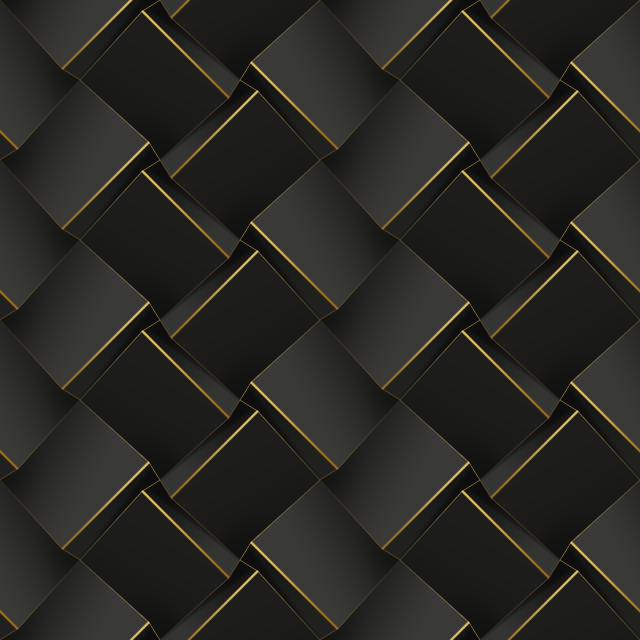
Give the GLSL for this pattern, as a Shadertoy shader.

```glsl
// Woven dark folded blocks with gold edges, rotated in quarter turns on a diagonal grid.

const vec2 CANVAS_UNITS = vec2(8.0);  // pattern period is 4 x 2 units
const float FOLD = 0.82;              // depth where the top face folds down
const float FLARE = 0.042;            // how far the fold corners stick out
const float BRIGHT_HALF = 0.0105;     // half width of the fold line
const float THIN_HALF = 0.0040;       // half width of the side lines
const vec3 BRONZE = vec3(0.56, 0.41, 0.14);
const vec3 GOLD = vec3(0.86, 0.73, 0.36);
const vec3 NEUTRAL = vec3(1.0, 1.0, 0.97);

// Antialiased coverage of a line around a signed distance
float lineCover(float dist, float halfWidth, float pixel) {
    return clamp((halfWidth - abs(dist)) / pixel + 0.5, 0.0, 1.0);
}

// Half width of a block: it flares to the fold, then narrows to the next node
float blockHalfWidth(float depth) {
    return 0.5 + FLARE * min(depth / FOLD, (1.0 - depth) / (1.0 - FOLD));
}

// Top face: shadowed at the base corner, lit toward the fold
float faceShade(float depth, float along, bool grey) {
    float light = smoothstep(-0.05, 0.85, depth + 0.28 * along);
    float corner = smoothstep(0.05, 0.55, length(vec2(depth * 1.5, along)));
    float shade = grey ? mix(0.105, 0.225, light) : mix(0.088, 0.112, light);
    return shade * mix(0.72, 1.0, corner);
}

// Folded strip: fades along its length, with a tapered shadow on the outer rim
float stripShade(float depth, float along, bool grey) {
    float lit = grey ? 0.125 : 0.205;
    float shade = mix(lit, 0.085, smoothstep(0.1, 0.95, along));
    float rim = 1.0 - depth - 0.13 * along;
    return shade * mix(0.62, 1.0, smoothstep(-0.025, 0.025, rim));
}

// Colour in rgb, coverage in alpha, for the block centred at "center"
vec4 block(vec2 p, vec2 center, float pixel) {
    float turn = mod(center.x, 4.0);
    float angle = radians(90.0 * turn - 135.0);
    vec2 dir = vec2(cos(angle), sin(angle));
    vec2 q = (p - center) * 0.70710678;
    float depth = dot(q, dir) + 0.5;
    float side = dot(q, vec2(-dir.y, dir.x));
    bool grey = turn < 1.5;

    // Mirror half of the blocks so that light always comes from above
    float mirror = (turn > 0.5 && turn < 2.5) ? 1.0 : -1.0;
    float along = clamp(0.5 + side * mirror, 0.0, 1.0);

    // Faces
    float shade = mix(faceShade(depth, along, grey), stripShade(depth, along, grey),
                      step(FOLD, depth));
    vec3 color = NEUTRAL * shade;

    // Gold edges
    vec3 metal = mix(BRONZE, GOLD, smoothstep(0.0, 0.9, along));
    float rimDist = abs(side) - blockHalfWidth(depth);
    float thin = lineCover(rimDist, THIN_HALF, pixel) * mix(0.38, 0.75, smoothstep(0.1, 0.9, depth));
    color = mix(color, metal * 0.85, thin);
    color = mix(color, metal, lineCover(depth - FOLD, BRIGHT_HALF, pixel));

    float inside = step(0.0, depth) * step(depth, 1.0);
    float cover = clamp((THIN_HALF - rimDist) / pixel + 0.5, 0.0, 1.0);
    return vec4(color, inside * cover);
}

void mainImage(out vec4 fragColor, in vec2 fragCoord) {
    vec2 p = fragCoord / iResolution.xy * CANVAS_UNITS;
    float pixel = CANVAS_UNITS.y * 0.70710678 / iResolution.y;

    // Centre of the diamond that holds this point
    vec2 diagonal = 2.0 * floor(vec2(p.x + p.y, p.x - p.y) * 0.5) + 1.0;
    vec2 center = 0.5 * vec2(diagonal.x + diagonal.y, diagonal.x - diagonal.y);

    // Own block, then the flared corners of its four neighbours
    vec3 color = block(p, center, pixel).rgb;
    for (int i = 0; i < 4; i++) {
        vec2 offset = vec2(i & 1, i >> 1) * 2.0 - 1.0;
        vec4 neighbour = block(p, center + offset, pixel);
        color = mix(color, neighbour.rgb, neighbour.a);
    }
    fragColor = vec4(color, 1.0);
}
```
